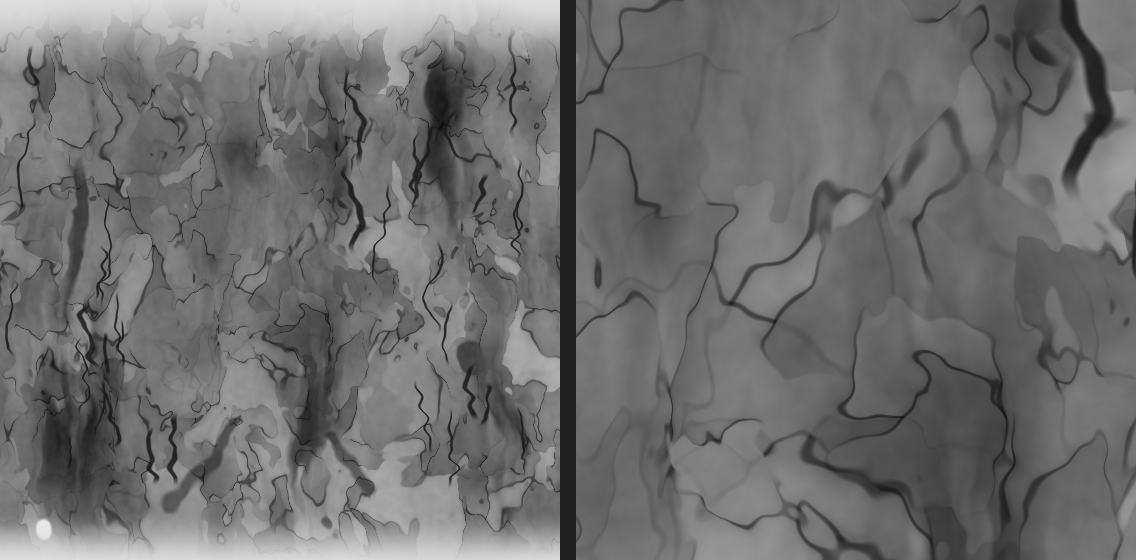
Left, the full canvas; right, a detail of the centre.
Write a WebGL 1 fragment shader that draws this texture.

```glsl
precision highp float;
// Weathered grey bark: smooth plates, overlapping flakes and dark furrows.
// Flakes are thresholded fractal noise with shaded rims; cracks are tapered,
// wandering strokes. The top and bottom borders fade into pale mist.
uniform vec2 u_resolution;

float hash(vec2 p) {
  return fract(sin(dot(p, vec2(127.1, 311.7))) * 43758.5);
}

float noise(vec2 p) {
  vec2 i = floor(p), f = fract(p);
  f = f * f * (3.0 - 2.0 * f);
  return mix(mix(hash(i), hash(i + vec2(1, 0)), f.x),
             mix(hash(i + vec2(0, 1)), hash(i + vec2(1, 1)), f.x), f.y);
}

float fbm(vec2 p) {
  float sum = 0.0, amp = 0.53;
  for (int i = 0; i < 4; i++) {
    sum += amp * noise(p);
    p = mat2(1.6, 1.2, -1.2, 1.6) * p + 7.3;
    amp *= 0.5;
  }
  return sum;
}

// Fractal noise that keeps its axes, for upright fibres
float fibre(vec2 p) {
  return 0.55 * noise(p) + 0.3 * noise(p * 2.1 + 4.7) + 0.15 * noise(p * 4.3 + 9.1);
}

float blob(vec2 p, vec2 centre, vec2 size) {
  vec2 d = (p - centre) / size;
  return exp(-dot(d, d));
}

float segment(vec2 p, vec2 a, vec2 b) {
  vec2 ab = b - a;
  return length(p - a - ab * clamp(dot(p - a, ab) / dot(ab, ab), 0.0, 1.0));
}

// Upright furrowed zones of the trunk
float furrows(vec2 p) {
  float f = blob(p, vec2(0.13, 0.47), vec2(0.065, 0.38));
  f += blob(p, vec2(0.55, 0.22), vec2(0.055, 0.24));
  f += blob(p, vec2(0.79, 0.78), vec2(0.05, 0.2));
  f += 0.8 * blob(p, vec2(0.9, 0.25), vec2(0.05, 0.2));
  f += 0.6 * blob(p, vec2(0.41, 0.68), vec2(0.035, 0.12));
  f += 0.6 * blob(p, vec2(0.61, 0.7), vec2(0.04, 0.13));
  return f + 0.5 * blob(p, vec2(0.08, 0.22), vec2(0.15, 0.1));
}

// Thin dark cracks, every third one away from the furrows
float cracks(vec2 p) {
  float dark = 0.0;
  for (int i = 0; i < 34; i++) {
    float k = float(i);
    float zone = mod(k, 3.0);
    float x = zone < 0.5 ? hash(vec2(k, 1.0))
            : (zone < 1.5 ? 0.1 : 0.83) + 0.22 * (hash(vec2(k, 2.0)) - 0.5);
    float y = 0.12 + 0.78 * hash(vec2(k, 3.0));
    float reach = 0.03 + 0.08 * hash(vec2(k, 4.0));
    float t = (p.y - y) / reach;
    float wander = 0.035 * (noise(vec2(p.y * 13.0, k)) - 0.5)
                 + 0.016 * (noise(vec2(p.y * 55.0, k + 40.0)) - 0.5);
    float width = (0.001 + 0.0035 * pow(hash(vec2(k, 5.0)), 2.0))
                * (0.4 + 1.2 * noise(vec2(p.y * 35.0, k + 80.0)));
    float line = 1.0 - smoothstep(width * 0.5, width + 0.002, abs(p.x - x - wander));
    dark = max(dark, line * (1.0 - smoothstep(0.7, 1.0, abs(t))));
  }
  return dark;
}

void main() {
  vec2 uv = gl_FragCoord.xy / u_resolution;
  vec2 bend = vec2(fbm(uv * 9.0), fbm(uv * 9.0 + 31.0)) - 0.5;
  vec2 p = uv + 0.07 * bend;
  float furrow = furrows(p);
  float rough = clamp(0.8 * furrow + 1.5 * (fbm(uv * vec2(5.0, 4.0) + 3.0) - 0.47), 0.0, 1.0);

  // Smooth plates with soft stains
  float tone = 0.59 + 0.24 * (fbm(uv * vec2(4.0, 3.0) + 12.0) - 0.5);

  // Overlapping flakes, each with a thin broken rim and a soft shadow
  for (int i = 0; i < 6; i++) {
    float k = float(i);
    vec2 q = p * vec2(7.0, 4.8) * (1.0 + 0.22 * k) + 17.0 * k;
    float height = fbm(q) - 0.63 + 0.13 * rough;
    float shade = mix(0.4, 0.62, hash(vec2(k, 9.0))) - 0.1 * rough
                + 0.22 * (noise(q * 1.3 + 5.0) - 0.5);
    float rim = smoothstep(0.3, 0.75, noise(q * 2.2 + 2.0));
    tone *= 1.0 - 0.22 * rim * exp(-abs(height) / 0.025);
    tone = mix(tone, shade, 0.8 * smoothstep(-0.004, 0.01, height));
    tone *= 1.0 - 0.42 * rim * (1.0 - smoothstep(0.003, 0.014, abs(height)));
  }

  // Upright fibres and deep hollows inside the furrows
  float strand = fibre(p * vec2(55.0, 11.0));
  tone += 0.3 * rough * (strand - 0.5);
  float hollow = smoothstep(0.42, 0.62, fibre(p * vec2(24.0, 5.0) + 8.0));
  tone *= 1.0 - 0.55 * clamp(furrow, 0.0, 1.0) * hollow;

  // Slanting roots and a knot hole
  float root = min(segment(p, vec2(0.44, 0.23), vec2(0.29, 0.09)),
                   segment(p, vec2(0.59, 0.24), vec2(0.68, 0.11)));
  tone *= 1.0 - 0.4 * (1.0 - smoothstep(0.006, 0.016, root));
  float knot = length((p - vec2(0.85, 0.365)) * vec2(1.0, 1.15));
  tone = mix(tone, 0.2 + 0.12 * strand, 1.0 - smoothstep(0.026, 0.034, knot));

  tone = mix(tone, 0.1, 0.88 * cracks(uv + 0.012 * bend));

  // Fine grain, a pale chip and the misty borders
  tone += 0.06 * (fbm(uv * 90.0) - 0.5);
  float chip = length((uv - vec2(0.076, 0.054) + 0.02 * bend) * vec2(1.0, 0.8));
  tone = mix(tone, 0.92, 1.0 - smoothstep(0.011, 0.018, chip));
  float edge = uv.y + 0.03 * (noise(uv * 5.0) - 0.5);
  float mist = max(smoothstep(0.86, 1.01, edge), 1.0 - smoothstep(-0.02, 0.085, edge));
  tone = mix(tone, 0.87, mist);
  gl_FragColor = vec4(vec3(clamp(tone, 0.06, 0.95)), 1.0);
}
```
